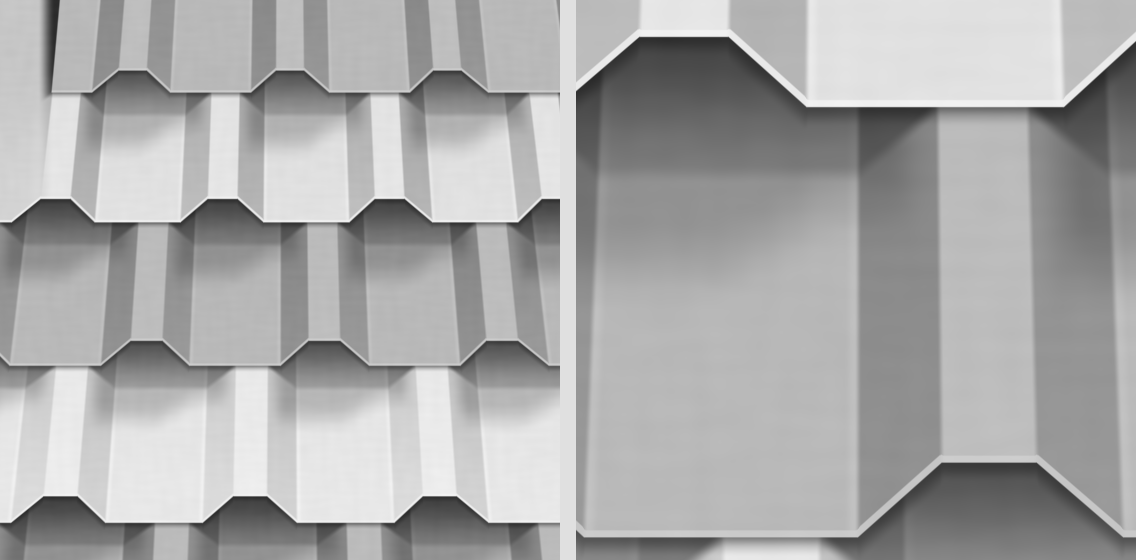
Left, the full canvas; right, a detail of the centre.
Write a Shadertoy shader that draws this texture.

```glsl
// Overlapping rows of trapezoid-ribbed metal roof sheets, alternating gray and white.
#define ROWS 5
#define VANISH_X 0.505      // ribs fan out from this column
#define CREST 0.089         // half width of a rib top, in rib periods
#define FOOT 0.246          // half width of a rib base, in rib periods
#define RISE 0.140          // rib height, in rib periods
#define GRAY_TONE 0.725
#define WHITE_TONE 0.895
#define LIP_WIDTH 0.0042
#define CORE_SHADOW 0.040   // depth of the hard shadow under an eave
#define GRAIN 0.012
#define SIDE_X 0.092        // left end of the topmost sheet

float hash(vec2 c) {
    return fract(sin(dot(c, vec2(127.1, 311.7))) * 43758.5);
}

float cornerSlope(vec2 cell, vec2 offset) {
    float angle = 6.2832 * hash(cell);
    return dot(vec2(cos(angle), sin(angle)), offset);
}

float gradientNoise(vec2 p) {
    vec2 c = floor(p), f = fract(p), u = f * f * (3.0 - 2.0 * f);
    vec2 e = vec2(1.0, 0.0);
    return mix(mix(cornerSlope(c, f), cornerSlope(c + e, f - e), u.x),
               mix(cornerSlope(c + e.yx, f - e.yx), cornerSlope(c + 1.0, f - 1.0), u.x), u.y);
}

// Perspective: rib period and eave height, with y measured downwards.
float ribPeriod(float y) { return 0.2713 + 0.076 * y; }
float eaveY(float row) { return 0.1654 + row * (0.2195 + 0.0122 * row); }

// Position across the ribs, in periods; whole numbers are rib centres.
float ribCoord(vec2 p, float row) {
    return (p.x - VANISH_X) / ribPeriod(p.y) - 0.046 - 0.594 * row;
}

float fromCentre(float q) { return fract(q + 0.5) - 0.5; }

// Height of the sheet profile: 1 on a rib, 0 in a trough.
float ribHeight(float q) {
    return clamp((FOOT - abs(fromCentre(q))) / (FOOT - CREST), 0.0, 1.0);
}

// Mask of the sloping rib sides.
float ribSide(float q, float blur) {
    float a = abs(fromCentre(q));
    return smoothstep(CREST - blur, CREST + blur, a) * smoothstep(FOOT + blur, FOOT - blur, a);
}

// Signed distance to a row's lower edge, positive below it.
float belowEave(vec2 p, float row) {
    float q = ribCoord(p, row);
    float d = p.y - eaveY(row) + RISE * ribPeriod(p.y) * ribHeight(q);
    return d * mix(1.0, 0.76, ribSide(q, 0.005));
}

// Shadow factor that the row above casts on this one.
float eaveShadow(vec2 p, float row, float q) {
    float depth = p.y - eaveY(row - 1.0);
    float h = ribHeight(q);
    float core = smoothstep(0.006, -0.006, depth - CORE_SHADOW * (1.0 - h));
    float coreTone = mix(0.36, 0.68, smoothstep(-0.048, 0.045, depth));
    float reach = mix(0.108, 0.070, smoothstep(0.45, 0.75, fract(q)));
    float soft = mix(0.80, 1.0, smoothstep(-0.045, 0.018, depth - reach));
    soft = mix(soft, 1.0, smoothstep(0.3, 1.0, h));
    float contact = 1.0 - 0.3 * smoothstep(0.012, 0.0, belowEave(p, row - 1.0));
    return mix(soft, coreTone, core) * contact;
}

// Tone of a sheet's surface.
float sheetTone(vec2 p, float row, float blur) {
    float q = ribCoord(p, row), n = fromCentre(q);
    float white = mod(row, 2.0);
    float down = clamp((p.y - eaveY(row - 1.0)) / 0.22, 0.0, 1.0);
    float base = mix(GRAY_TONE, WHITE_TONE, white) + 0.012 * (row - 2.0) * white;

    // Facets: troughs, bright rib tops and darker sides.
    float sideTone = mix(mix(0.76, 0.80, step(0.0, n)), mix(0.87, 0.83, step(0.0, n)), white);
    sideTone += 0.05 * white * (row - 2.0) + 0.05 * (down - 0.5);
    float tone = base * mix(1.0, sideTone, ribSide(q, blur));
    tone += 0.02 * smoothstep(CREST + blur, CREST - blur, abs(n));
    tone += 0.03 * smoothstep(0.012 + blur, 0.0, abs(abs(n) - FOOT - 0.008));

    if (row > 0.5) tone *= 0.98 + 0.02 * down;
    float lit = row < 0.5 ? 1.0 : eaveShadow(p, row, q);

    // The second sheet continues, unshadowed, past the end of the first.
    if (row > 0.5 && row < 1.5) {
        float covered = smoothstep(SIDE_X - 0.025, SIDE_X + 0.006, p.x);
        float panel = 0.775 + 0.025 * ribHeight(q) + 0.05 * smoothstep(0.1, 0.35, p.y);
        tone = mix(panel, tone, covered);
        lit = mix(1.0, lit, covered);
    }
    return tone * lit;
}

void mainImage(out vec4 fragColor, in vec2 fragCoord) {
    vec2 p = vec2(fragCoord.x, iResolution.y - fragCoord.y) / iResolution.xy;
    float aa = 1.0 / iResolution.y;
    float shade = 0.0;

    // Lower sheets first; each higher sheet overlaps the next.
    for (int k = ROWS - 1; k >= 0; k--) {
        float row = float(k), white = mod(row, 2.0);
        float d = belowEave(p, row);
        float tone = sheetTone(p, row, 0.006 + aa);
        float lip = smoothstep(-LIP_WIDTH - aa, -LIP_WIDTH + aa, d);
        tone = mix(tone, mix(0.81, 0.95, white), lip * 0.85);
        float cover = smoothstep(aa, -aa, d);
        if (k == 0) cover *= smoothstep(-aa, aa, p.x - SIDE_X - 0.09 * (0.165 - p.y));
        shade = mix(shade, tone, cover);
    }

    // Faint brushed grain.
    shade += GRAIN * (gradientNoise(p * vec2(70.0, 18.0)) + gradientNoise(p * vec2(25.0, 110.0)));
    fragColor = vec4(vec3(clamp(shade, 0.0, 1.0)), 1.0);
}
```
